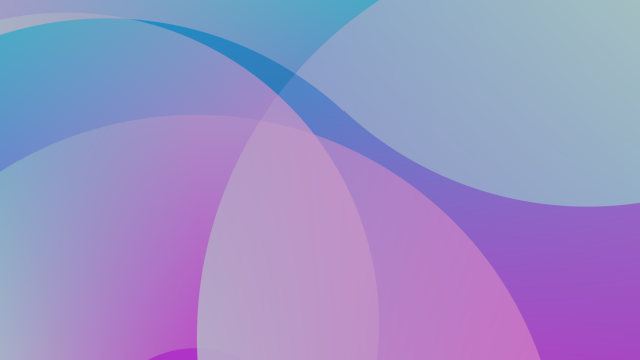
Give the GLSL for this background, as a Shadertoy shader.

```glsl
// Circles: centre xy and radius, in canvas heights
const vec3 LEFT_DISC   = vec3(0.185, 0.097, 0.868);
const vec3 LOWER_DISC  = vec3(0.544, -0.333, 1.014);
const vec3 RIGHT_DISC  = vec3(1.667, 0.0625, 1.120);
const vec3 SMALL_DISC  = vec3(0.544, -0.252, 0.285);
const vec3 WAVE_CREST  = vec3(0.296, -0.021, 0.970);
const vec3 WAVE_TROUGH = vec3(1.632, 1.417, 0.991);
const float WAVE_JOIN  = 0.956;
const float EDGE_WIDTH = 1.5; // antialiasing width in pixels

const vec3 MAGENTA = vec3(0.69, 0.20, 0.78);
const vec3 MAUVE   = vec3(0.71, 0.62, 0.78);

// Four-corner gradient spanning a box from low to high
struct Gradient {
    vec2 low, high;
    vec3 bottomLeft, bottomRight, topLeft, topRight;
};

const Gradient SKY = Gradient(vec2(0.0, 0.8), vec2(1.05, 1.0),
    vec3(0.63, 0.60, 0.78), vec3(0.35, 0.56, 0.77),
    vec3(0.63, 0.62, 0.78), vec3(0.28, 0.66, 0.77));
const Gradient SLIVER = Gradient(vec2(0.0, 0.9), vec2(0.34, 0.97),
    vec3(0.66, 0.69, 0.77), vec3(0.62, 0.64, 0.77),
    vec3(0.66, 0.69, 0.77), vec3(0.62, 0.64, 0.77));
const Gradient SKY_VEIL = Gradient(vec2(0.8, 0.43), vec2(1.778, 1.0),
    vec3(0.57, 0.58, 0.79), vec3(0.58, 0.68, 0.78),
    vec3(0.53, 0.64, 0.79), vec3(0.64, 0.75, 0.76));
const Gradient CRESCENT = Gradient(vec2(0.34, 0.74), vec2(0.82, 0.95),
    vec3(0.18, 0.50, 0.75), vec3(0.20, 0.48, 0.73),
    vec3(0.12, 0.56, 0.77), vec3(0.17, 0.52, 0.75));
const Gradient WAVE_VEIL = Gradient(vec2(0.8, 0.0), vec2(1.778, 0.75),
    vec3(0.70, 0.28, 0.78), vec3(0.65, 0.28, 0.76),
    vec3(0.31, 0.52, 0.78), vec3(0.53, 0.48, 0.78));
const Gradient LEFT_FILL = Gradient(vec2(0.0, 0.52), vec2(0.8, 0.95),
    vec3(0.42, 0.53, 0.80), vec3(0.74, 0.47, 0.78),
    vec3(0.28, 0.68, 0.77), vec3(0.55, 0.58, 0.78));
const Gradient LEFT_VEIL = Gradient(vec2(0.73, 0.62), vec2(0.88, 0.74),
    vec3(0.69, 0.57, 0.78), vec3(0.70, 0.56, 0.78),
    vec3(0.65, 0.56, 0.78), vec3(0.65, 0.56, 0.78));
const Gradient LOWER_FILL = Gradient(vec2(0.0, 0.0), vec2(0.55, 0.68),
    vec3(0.66, 0.69, 0.78), vec3(0.73, 0.31, 0.77),
    vec3(0.45, 0.66, 0.78), vec3(0.67, 0.55, 0.78));
const Gradient LOWER_VEIL = Gradient(vec2(0.9, 0.0), vec2(1.49, 0.62),
    vec3(0.71, 0.53, 0.78), vec3(0.78, 0.44, 0.77),
    vec3(0.64, 0.52, 0.78), vec3(0.74, 0.48, 0.78));
const Gradient LENS = Gradient(vec2(0.55, 0.0), vec2(1.05, 0.66),
    vec3(0.71, 0.66, 0.78), vec3(0.75, 0.55, 0.78),
    vec3(0.69, 0.60, 0.78), vec3(0.77, 0.57, 0.78));

float circle(vec2 p, vec3 disc) {
    return length(p - disc.xy) - disc.z;
}

// Negative below an S curve made of two tangent arcs
float wave(vec2 p) {
    return p.x < WAVE_JOIN ? circle(p, WAVE_CREST) : -circle(p, WAVE_TROUGH);
}

float coverage(float dist) {
    float halfEdge = 0.5 * EDGE_WIDTH / iResolution.y;
    return 1.0 - smoothstep(-halfEdge, halfEdge, dist);
}

vec3 shade(vec2 p, Gradient g) {
    vec2 t = clamp((p - g.low) / (g.high - g.low), 0.0, 1.0);
    return mix(mix(g.bottomLeft, g.bottomRight, t.x),
               mix(g.topLeft, g.topRight, t.x), t.y);
}

void mainImage(out vec4 fragColor, in vec2 fragCoord) {
    vec2 p = fragCoord / iResolution.y;

    float inLeft  = coverage(circle(p, LEFT_DISC));
    float inLower = coverage(circle(p, LOWER_DISC));
    float inRight = coverage(circle(p, RIGHT_DISC));
    float inSmall = coverage(circle(p, SMALL_DISC));
    float inWave  = coverage(wave(p));

    // Above the wave
    vec3 sky = shade(p, SKY);
    sky = mix(sky, shade(p, SLIVER), inLeft);
    sky = mix(sky, shade(p, SKY_VEIL), inRight);

    // Below the wave, outside the right disc
    vec3 open = shade(p, CRESCENT);
    open = mix(open, shade(p, LEFT_FILL), inLeft);
    open = mix(open, shade(p, LOWER_FILL), inLeft * inLower);
    open = mix(open, MAGENTA, inSmall);

    // Below the wave, inside the right disc
    vec3 veiledLeft = mix(shade(p, LEFT_VEIL), shade(p, LENS), inLower);
    veiledLeft = mix(veiledLeft, MAUVE, 0.7 * inSmall);
    vec3 veiled = mix(shade(p, WAVE_VEIL), shade(p, LOWER_VEIL), inLower);
    veiled = mix(veiled, veiledLeft, inLeft);

    vec3 color = mix(sky, mix(open, veiled, inRight), inWave);
    fragColor = vec4(color, 1.0);
}
```
